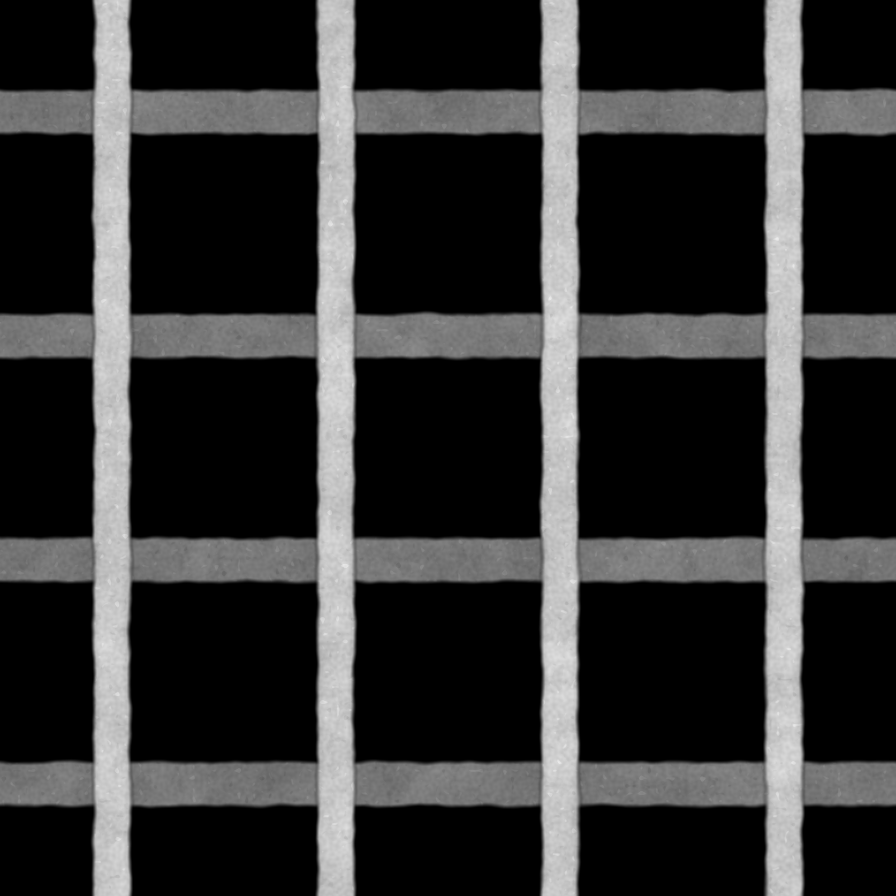
A WebGL 2 fragment shader for this pattern:

```glsl
#version 300 es
precision highp float;

uniform vec2 u_resolution;
out vec4 fragColor;

vec2 gradientAt(vec2 node, float period, float seed) {
    vec3 h = fract(vec3(mod(node, period), seed).xyx * vec3(0.1031, 0.1030, 0.0973) + seed * 0.137);
    h += dot(h, h.yzx + 33.33);
    float angle = 6.28319 * fract((h.x + h.y) * h.z);
    return vec2(cos(angle), sin(angle));
}

// Gradient noise that wraps over the unit square
float wrapNoise(vec2 p, float period, float seed) {
    vec2 q = p * period;
    vec2 i = floor(q);
    vec2 f = q - i;
    vec2 w = f * f * f * (f * (f * 6.0 - 15.0) + 10.0);
    float a = dot(gradientAt(i, period, seed), f);
    float b = dot(gradientAt(i + vec2(1, 0), period, seed), f - vec2(1, 0));
    float c = dot(gradientAt(i + vec2(0, 1), period, seed), f - vec2(0, 1));
    float d = dot(gradientAt(i + vec2(1, 1), period, seed), f - vec2(1, 1));
    return mix(mix(a, b, w.x), mix(c, d, w.x), w.y);
}

float wrapFbm(vec2 p, float period, float seed) {
    float sum = 0.0;
    float amplitude = 0.6;
    for (int octave = 0; octave < 4; octave++) {
        sum += amplitude * wrapNoise(p, period, seed + float(octave));
        amplitude *= 0.6;
        period *= 2.0;
    }
    return sum;
}

// Cloudy patches, fine grain and small pale or dark specks
float wear(vec2 p, float seed) {
    float clouds = 0.07 * wrapNoise(p, 9.0, seed) + 0.09 * wrapFbm(p, 24.0, seed + 1.0);
    float blotch = smoothstep(0.10, 0.22, wrapFbm(p, 36.0, seed + 6.0));
    float grain = 0.06 * wrapNoise(p, 190.0, seed + 11.0);
    float speck = wrapNoise(p, 118.0, seed + 12.0);
    float pale = smoothstep(0.36, 0.52, speck);
    float dark = smoothstep(0.38, 0.54, -speck);
    return clouds + grain - 0.025 * blotch + 0.07 * pale - 0.05 * dark;
}

float barMask(float dist, float pixel) {
    float soft = max(0.013, pixel);
    return 1.0 - smoothstep(-soft, soft, dist);
}

void main() {
    vec2 p = gl_FragCoord.xy / u_resolution;
    vec2 cell = fract(p * 4.0) - 0.5;
    float pixel = 4.0 / min(u_resolution.x, u_resolution.y);

    // Slightly uneven bar edges, in cell units
    float wobbleV = 0.012 * wrapNoise(p, 22.0, 3.0) + 0.006 * wrapNoise(p, 60.0, 4.0);
    float wobbleH = 0.012 * wrapNoise(p, 20.0, 5.0) + 0.006 * wrapNoise(p, 56.0, 6.0);
    float distV = abs(cell.x) - 0.080 + wobbleV;
    float distH = abs(cell.y) - 0.096 + wobbleH;

    // Dull horizontal bars, darkened where they pass underneath
    float shadow = mix(0.55, 1.0, smoothstep(-0.005, 0.022, distV));
    float dullGray = (0.47 + 0.75 * wear(p, 20.0)) * shadow;

    // Bright vertical bars with dimmer rims
    float rim = smoothstep(-0.035, -0.005, distV);
    float brightGray = 0.785 + wear(p, 50.0) - 0.05 * rim;

    float gray = dullGray * barMask(distH, pixel);
    gray = mix(gray, brightGray, barMask(distV, pixel));
    fragColor = vec4(vec3(clamp(gray, 0.0, 1.0)), 1.0);
}
```
